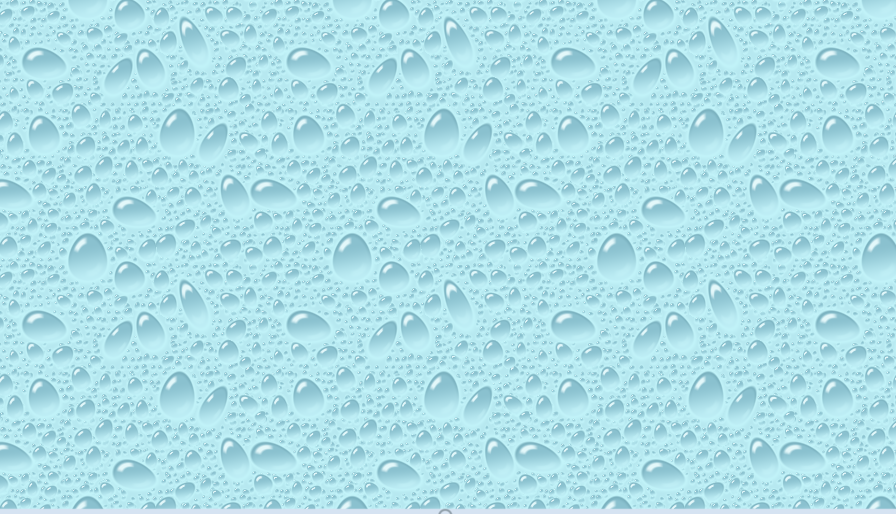
A Shadertoy shader for this pattern:

```glsl
// Large drops: centre and long half-axis in tile units
const vec4 LARGE[12] = vec4[12](
    vec4(.672, .498, .010, .088), vec4(.332, .022, .000, .090),
    vec4(.487, .947, -.020, .056), vec4(.730, .844, -.040, .090),
    vec4(.168, .756, .082, -.020), vec4(.566, .742, -.030, .070),
    vec4(.451, .711, .040, .065), vec4(.509, .191, .080, -.025),
    vec4(.885, .258, -.030, .075), vec4(.035, .258, .085, -.025),
    vec4(.164, .489, -.020, .070), vec4(.810, .458, .040, .070));

vec3 hash3(vec2 id) {
    vec3 k = fract(id.xyx * vec3(.1031, .1030, .0973));
    k += dot(k, k.yxz + 33.33);
    return fract((k.xxy + k.yzz) * k.zyx);
}

// Slanted drops are slimmer than upright or flat ones
float widthOf(vec2 axis) {
    return .072 - .8 * min(abs(axis.x), abs(axis.y));
}

// Distance to a rounded drop, tapered toward the tip of its axis
float dropEdge(vec2 p, vec2 axis, float width) {
    float len = length(axis);
    vec2 a = axis / len;
    vec2 q = vec2(dot(p, vec2(a.y, -a.x)) / width, dot(p, a) / len);
    q.x *= 1. + .2 * q.y;
    return (length(q) - 1.) * min(len, width);
}

vec3 paintDrop(vec3 col, vec2 p, vec2 axis, float width, float px) {
    float len = length(axis), size = min(len, width);
    float edge = dropEdge(p, axis, width);
    float radial = edge / size + 1.;

    // Pale halo around the drop
    float halo = max(edge, 0.) / (.003 + .13 * size);
    col = mix(col, vec3(.77, .965, .985), .8 * exp(-halo * halo));
    if (edge > px) return col;

    // Body: shaded above, clear below, with a thin upper rim
    vec2 a = axis / len;
    vec2 extent = vec2(length(vec2(width * a.y, len * a.x)), length(vec2(width * a.x, len * a.y)));
    vec2 s = p / extent;
    vec3 body = mix(vec3(.74, .93, .96), vec3(.54, .755, .81), smoothstep(-1., .55, s.y - .15 * s.x));
    body -= .07 * smoothstep(.78, 1., radial) * smoothstep(-.5, .7, s.y);

    // Curved glint at the upper left, faint bounce at the lower right
    vec2 dir = normalize(s + 1e-4);
    float band = 1. - smoothstep(.05, .2, abs(radial - .7));
    body = mix(body, vec3(.93, .995, 1.), .9 * band * smoothstep(.78, .97, dot(dir, vec2(-.6, .8))));
    body = mix(body, vec3(.78, .96, .98), .4 * band * smoothstep(.7, 1., dot(dir, vec2(.5, -.866))));
    return mix(col, body, 1. - smoothstep(-px, px, edge));
}

// Nearest large drop: edge distance, with its index in y
vec2 nearestLarge(vec2 p) {
    vec2 best = vec2(1., 0.);
    for (int i = 0; i < 12; i++) {
        vec4 drop = LARGE[i];
        vec2 d = p - drop.xy;
        float edge = dropEdge(d - round(d), drop.zw, widthOf(drop.zw));
        if (edge < best.x) best = vec2(edge, i);
    }
    return best;
}

// Nearest drop on a staggered, jittered grid: offset, radius, edge distance
vec4 nearestScattered(vec2 p, float n, out vec2 id) {
    vec4 best = vec4(0., 0., 0., 1.);
    for (int k = 0; k < 4; k++) {
        float row = floor(p.y * n - .5) + float(k / 2);
        float shift = .5 + .5 * mod(row, 2.);
        vec2 cell = vec2(floor(p.x * n - shift) + float(k % 2), row);
        vec3 h = hash3(mod(cell, n) + n);
        vec2 d = p - (cell + vec2(shift, .5) + .5 * (h.xy - .5)) / n;
        float r = mix(.2, .42, h.z) / n;
        float edge = length(d) - r;
        if (edge < best.w) {
            best = vec4(d, r, edge);
            id = mod(cell, n);
        }
    }
    return best;
}

vec3 paintScatter(vec3 col, vec2 p, float n, float px) {
    vec2 id, other;
    vec4 drop = nearestScattered(p, n, id);
    if (drop.w > .015) return col;

    // Shrink to keep clear of bigger neighbours
    vec2 centre = p - drop.xy;
    float r = min(drop.z, nearestLarge(centre).x - .006);
    if (n == 20.) r = min(r, nearestScattered(centre, 10., other).w - .003);
    if (r < .004) return col;
    vec3 h = hash3(id + 2.3 * n);
    float lean = 1.8 * (h.x - .5);
    return paintDrop(col, drop.xy, 1.12 * r * vec2(sin(lean), cos(lean)), r * mix(.7, 1., h.y), px);
}

void mainImage(out vec4 fragColor, in vec2 fragCoord) {
    vec2 uv = fragCoord / iResolution.y;
    vec2 p = fract((uv - vec2(0., 1.)) / vec2(.5145, .5114));
    float aa = 1. / iResolution.y, px = aa / .513;

    // Drops from tiny to large
    vec3 col = vec3(.715, .91, .94);
    vec2 near = nearestLarge(p);
    if (near.x > 0.) {
        for (int i = 0; i < 3; i++) col = paintScatter(col, p, i == 0 ? 34. : 30. - 10. * float(i), px);
    }
    vec4 drop = LARGE[int(near.y)];
    vec2 d = p - drop.xy;
    col = paintDrop(col, d - round(d), drop.zw, widthOf(drop.zw), px);

    // Pale strip along the bottom, with a small grey ring
    col = mix(col, vec3(.84, .89, .95), 1. - smoothstep(-aa, aa, uv.y - .01));
    float ring = abs(length(uv - vec2(.497 * iResolution.x * aa, -.004)) - .012) - .002;
    col = mix(col, vec3(.5, .56, .6), .8 - .8 * smoothstep(-aa, aa, ring));
    fragColor = vec4(col, 1.);
}
```
